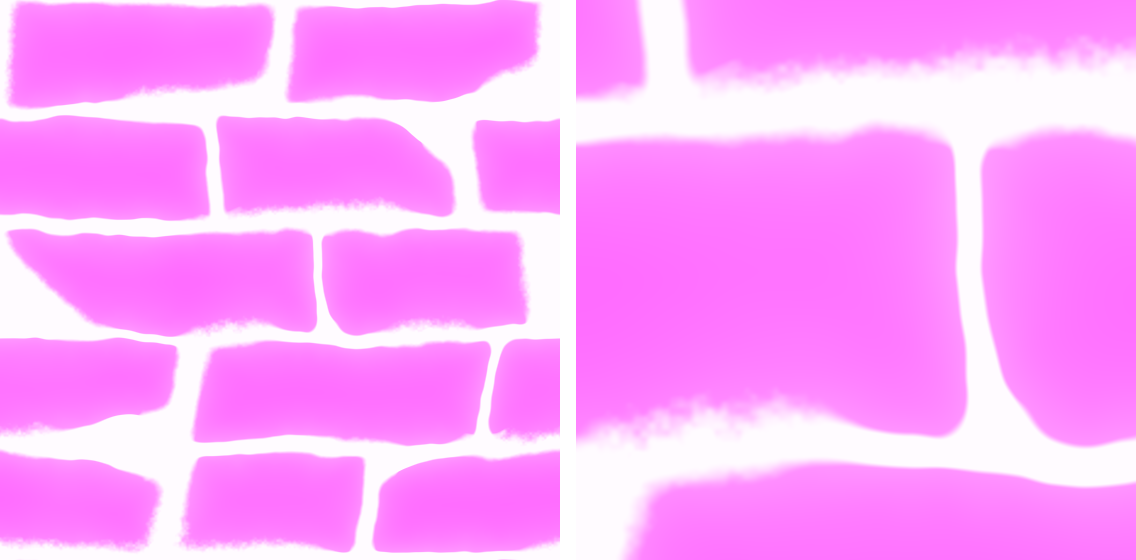
Left, the full canvas; right, a detail of the centre.
Reproduce this pattern procedurally as a WebGL 1 fragment shader.

```glsl
precision highp float;
// Worn magenta brick wall: five courses of two chipped bricks in pale mortar.

uniform vec2 u_resolution;

const float COURSES = 5.0;
const float BED_HALF = 0.011;     // half thickness of horizontal mortar
const float ROUNDING = 0.025;     // softening of brick corners
const float CRISP_EDGE = 0.003;
const float SOFT_EDGE = 0.026;
const float FADE_DEPTH = 0.034;   // how far the pale rim reaches inward
const float MORTAR_GREEN = 0.985;
const float RIM_GREEN = 0.60;
const float CORE_GREEN = 0.425;

float hash(vec2 p) {
  return fract(sin(dot(p, vec2(127.1, 311.7))) * 43758.5453);
}

// Value noise that tiles over the canvas with the given number of cells.
float noise(vec2 p, float cells) {
  p *= cells;
  vec2 i = floor(p);
  vec2 f = fract(p);
  f = f * f * (3.0 - 2.0 * f);
  vec2 a = mod(i, cells);
  vec2 b = mod(i + 1.0, cells);
  return mix(mix(hash(a), hash(vec2(b.x, a.y)), f.x),
             mix(hash(vec2(a.x, b.y)), hash(b), f.x), f.y);
}

float wobble(vec2 p) {
  return 0.018 * (noise(p, 6.0) - 0.5)
       + 0.010 * (noise(p, 19.0) - 0.5)
       + 0.004 * (noise(p, 47.0) - 0.5);
}

float smoothMin(float a, float b) {
  float h = max(ROUNDING - abs(a - b), 0.0) / ROUNDING;
  return min(a, b) - 0.25 * ROUNDING * h * h;
}

// Joints hold (position, half width) twice; chips hold a signed extent per joint:
// x < 0 cuts the brick on its left, y < 0 cuts the lower corner.
void courseLayout(float row, out vec4 joints, out vec4 chips, out float lean) {
  if (row < 0.5) {
    joints = vec4(0.310, 0.016, 0.655, 0.012);
    chips = vec4(-0.17, 0.05, 0.08, 0.05);
    lean = 0.15;
  } else if (row < 1.5) {
    joints = vec4(0.325, 0.020, 0.875, 0.007);
    chips = vec4(-0.24, -0.06, 0.03, -0.02);
    lean = 0.16;
  } else if (row < 2.5) {
    joints = vec4(0.573, 0.006, 0.972, 0.030);
    chips = vec4(0.02, -0.03, 0.16, -0.14);
    lean = -0.08;
  } else if (row < 3.5) {
    joints = vec4(0.382, 0.009, 0.828, 0.017);
    chips = vec4(-0.08, 0.02, -0.11, 0.09);
    lean = -0.05;
  } else {
    joints = vec4(0.502, 0.013, 0.992, 0.020);
    chips = vec4(-0.20, -0.05, -0.22, -0.08);
    lean = 0.12;
  }
}

float chipDistance(vec2 chip, float side, float top, float bottom) {
  vec2 slope = 1.0 / abs(chip);
  float rise = chip.y > 0.0 ? top : bottom;
  return (side * slope.x + rise * slope.y - 1.0) / length(slope);
}

void main() {
  vec2 p = gl_FragCoord.xy / u_resolution;
  vec2 q = p + vec2(0.7 * wobble(p + 0.37), wobble(p));

  // Find the course and the brick within it.
  float row = mod(floor(q.y * COURSES), COURSES);
  float y = (fract(q.y * COURSES) - 0.5) / COURSES;
  vec4 joints, chips;
  float lean;
  courseLayout(row, joints, chips, lean);
  float x = fract(q.x - lean * y);
  bool between = x >= joints.x && x < joints.z;
  vec2 leftJoint = between ? joints.xy : joints.zw;
  vec2 rightJoint = between ? joints.zw : joints.xy;
  vec2 leftChip = between ? chips.xy : chips.zw;
  vec2 rightChip = between ? chips.zw : chips.xy;

  // Distance inward from the brick outline.
  float bed = BED_HALF * (0.45 + noise(p + 0.61, 7.0));
  float top = 0.5 / COURSES - y - bed;
  float bottom = 0.5 / COURSES + y - bed;
  float left = mod(x - leftJoint.x, 1.0) - leftJoint.y;
  float right = mod(rightJoint.x - x, 1.0) - rightJoint.y;
  float d = smoothMin(smoothMin(top, bottom), smoothMin(left, right));
  if (leftChip.x > 0.0) d = smoothMin(d, chipDistance(leftChip, left, top, bottom));
  if (rightChip.x < 0.0) d = smoothMin(d, chipDistance(rightChip, right, top, bottom));

  // Edges are crisp along cracks and upper rims, grainy elsewhere.
  float jointHalf = left < right ? leftJoint.y : rightJoint.y;
  float sideness = smoothstep(-0.01, 0.01, min(top, bottom) - min(left, right));
  float wear = smoothstep(0.2, 0.75, noise(p + 0.23, 8.0));
  wear *= 1.0 - 0.6 * smoothstep(-0.05, 0.05, y);
  wear = mix(wear, smoothstep(0.005, 0.018, jointHalf) * (0.4 + 0.6 * wear), sideness);
  float pixel = 1.5 / min(u_resolution.x, u_resolution.y);
  float edge = max(mix(CRISP_EDGE, SOFT_EDGE, wear), pixel);
  float grain = 0.6 * noise(p, 110.0) + 0.4 * noise(p, 230.0) - 0.5;
  float coverage = smoothstep(0.0, edge, d + 0.55 * grain * edge * wear);

  // Pale rim fading to a saturated core, with slow tonal drift.
  float green = mix(CORE_GREEN, RIM_GREEN, exp(-max(d, 0.0) / FADE_DEPTH));
  green += 0.04 * (noise(p + 0.11, 9.0) - 0.5);
  gl_FragColor = vec4(1.0, mix(MORTAR_GREEN, green, coverage), 1.0, 1.0);
}
```
